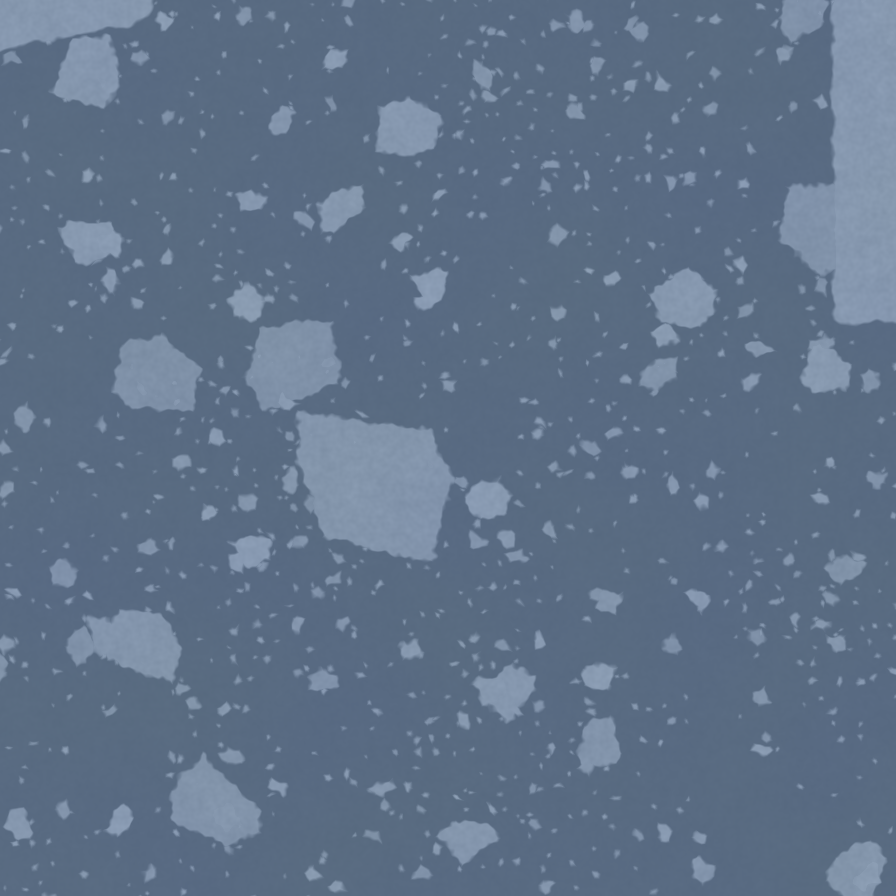
A WebGL 2 fragment shader for this texture:

```glsl
#version 300 es
precision highp float;
// Pale angular flakes and dust scattered over a slate-blue ground.
// Each grain is an irregular polygon cut by random half planes; jittered grids
// of shrinking cell size supply the size range, gradient noise frays the edges.

uniform vec2 u_resolution;
out vec4 fragColor;

const float TAU = 6.28318;
const int SIDES = 6;
const vec3 GROUND = vec3(0.347, 0.418, 0.508);
const vec3 FLAKE = vec3(0.535, 0.605, 0.695);

vec2 hash2(vec2 p) {
    vec3 q = fract(p.xyx * vec3(0.1031, 0.1030, 0.0973));
    q += dot(q, q.yzx + 33.33);
    return fract((q.xx + q.yz) * q.zy);
}

// Gradient noise, roughly -0.7 to 0.7
float corner(vec2 cell, vec2 offset) {
    float angle = TAU * hash2(cell).x;
    return dot(vec2(cos(angle), sin(angle)), offset);
}

float noise(vec2 p) {
    vec2 i = floor(p), f = p - i;
    vec2 u = f * f * f * (f * (f * 6.0 - 15.0) + 10.0);
    vec2 e = vec2(1.0, 0.0);
    return mix(mix(corner(i, f), corner(i + e, f - e), u.x),
               mix(corner(i + e.yx, f - e.yx), corner(i + 1.0, f - 1.0), u.x), u.y);
}

// Signed distance to an irregular convex polygon of mean radius r
float flakeDistance(vec2 p, vec2 id, float r) {
    vec2 h = hash2(id + 71.7);
    float spin = TAU * h.x;
    float c = cos(spin), s = sin(spin);
    p = mat2(c, -s, s, c) * p;
    p.x *= mix(1.0, 1.45, h.y);
    float d = -r;
    for (int k = 0; k < SIDES; k++) {
        vec2 side = hash2(id + float(k) * vec2(17.3, 9.1) + 5.5);
        float angle = TAU * (float(k) + 0.8 * side.x) / float(SIDES);
        d = max(d, dot(p, vec2(cos(angle), sin(angle))) - r * mix(0.65, 1.1, side.y));
    }
    return d;
}

float boxDistance(vec2 p, vec2 halfSize, float rounding) {
    vec2 q = abs(p) - halfSize + rounding;
    return length(max(q, 0.0)) + min(max(q.x, q.y), 0.0) - rounding;
}

float cover(float d, float soft) {
    return 1.0 - smoothstep(-soft, soft, d);
}

// Brightness of one jittered grid of grains; clumping gathers them in drifts
float grains(vec2 p, float cell, vec2 radii, float chance, float clumping,
             float fray, float soft, float seed) {
    vec2 home = floor(p / cell);
    float light = 0.0;
    for (int y = -1; y <= 1; y++) {
        for (int x = -1; x <= 1; x++) {
            vec2 slot = home + vec2(x, y);
            vec2 id = slot + seed;
            vec2 pick = hash2(id + 40.2);
            float density = chance * (1.0 + clumping * noise(slot * cell * 4.0 + 7.3));
            if (pick.x > density) continue;
            vec2 centre = (slot + 0.5 + 0.8 * (hash2(id) - 0.5)) * cell;
            float r = mix(radii.x, radii.y, pick.y * pick.y);
            float tone = mix(0.78, 1.02, hash2(id + 12.9).x);
            float d = flakeDistance(p - centre, id, r) + fray;
            light = max(light, tone * cover(d, soft));
        }
    }
    return light;
}

void main() {
    vec2 uv = gl_FragCoord.xy / u_resolution.y;
    float soft = max(0.0024, 0.7 / u_resolution.y);

    // Ragged outlines: a coarse bend of space plus a fine fray
    vec2 bend = vec2(noise(uv * 48.0), noise(uv * 48.0 + 31.7));
    vec2 p = uv + 0.006 * bend;
    float fray = 0.0045 * noise(uv * 120.0);

    // Large pieces: slab, corner fragment and main flake
    float slab = boxDistance(p - vec2(1.03, 0.90), vec2(0.10, 0.26), 0.012);
    vec2 q = p - vec2(0.03, 1.015);
    float fragment = boxDistance(q - vec2(0.0, 0.2 * q.x), vec2(0.14, 0.065), 0.02);
    float mainFlake = flakeDistance(p - vec2(0.43, 0.46), vec2(3.0, 8.0), 0.092);
    float light = 0.95 * cover(min(slab, fragment) + 0.5 * fray, soft);
    light = max(light, 0.88 * cover(mainFlake + fray, soft));

    // Scattered grains from coarse to dust
    light = max(light, grains(p, 0.205, vec2(0.030, 0.062), 0.62, 0.0, fray, soft, 11.0));
    light = max(light, grains(p, 0.100, vec2(0.010, 0.024), 0.46, 0.6, fray, soft, 57.0));
    light = max(light, grains(p, 0.045, vec2(0.004, 0.011), 0.42, 1.6, 0.6 * fray, soft, 103.0));
    light = max(light, grains(p, 0.021, vec2(0.0016, 0.0046), 0.36, 2.0, 0.3 * fray, soft, 211.0));

    // Faint mottling, stronger on the flakes
    float mottle = 0.6 * noise(uv * 95.0 + 3.1) + 0.5 * noise(uv * 190.0) + 0.5 * noise(uv * 24.0);
    vec3 colour = mix(GROUND, FLAKE, light) + mottle * mix(0.010, 0.036, light);
    colour += vec3(0.004, 0.006, -0.006) * noise(uv * 7.0 + 19.0);
    fragColor = vec4(colour, 1.0);
}
```
